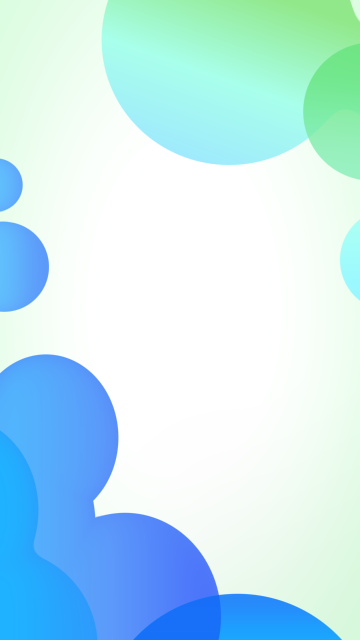
Reproduce this background procedurally as a Shadertoy shader.

```glsl
// Soft green and blue liquid blobs framing a pale, glowing portrait background.

const vec2 CANVAS = vec2(9.0, 16.0);

// Approximate signed distance to an axis-aligned ellipse.
float ellipse(vec2 p, vec2 center, vec2 radii) {
    vec2 q = (p - center) / radii;
    float k = length(q);
    return k * (k - 1.0) / max(length(q / radii), 1e-4);
}

float circle(vec2 p, vec2 center, float radius) {
    return length(p - center) - radius;
}

// Union with a rounded neck of the given width.
float smoothUnion(float a, float b, float width) {
    float h = max(width - abs(a - b), 0.0) / width;
    return min(a, b) - 0.25 * h * h * width;
}

// Three-stop gradient, t from 0 to 1.
vec3 ramp(vec3 a, vec3 b, vec3 c, float t) {
    t = clamp(t, 0.0, 1.0) * 2.0;
    return mix(mix(a, b, min(t, 1.0)), c, max(t - 1.0, 0.0));
}

// Antialiased layer drawn over the base.
vec3 paint(vec3 base, vec3 color, float dist, float alpha, float pixel) {
    return mix(base, color, alpha * smoothstep(0.75 * pixel, -0.75 * pixel, dist));
}

// Tint that grows towards the rim of a shape.
vec3 rim(vec3 color, vec3 edgeColor, float dist, float depth) {
    return mix(color, edgeColor, 0.5 * exp(min(dist, 0.0) / depth));
}

vec3 background(vec2 p) {
    vec2 q = (p - vec2(4.6, 8.3)) / vec2(5.2, 9.4);
    float edge = smoothstep(0.35, 1.35, length(q));
    vec3 color = mix(vec3(1.0), vec3(0.85, 0.99, 0.87), edge);
    float shade = smoothstep(7.0, 1.0, p.y) * smoothstep(2.0, 6.0, p.x);
    return color - 0.018 * shade;
}

vec3 greenBlobs(vec3 color, vec2 p, float pixel) {
    // Wide drop with a lobe at the right edge
    float drop = ellipse(p, vec2(5.73, 15.0), vec2(3.19, 3.125));
    drop = smoothUnion(drop, circle(p, vec2(9.79, 14.12), 1.25), 0.8);
    float slope = (16.0 - p.y) - 0.35 * (p.x - 2.8);
    vec3 mint = ramp(vec3(0.57, 0.91, 0.54), vec3(0.66, 1.0, 0.92),
                     vec3(0.62, 0.91, 1.0), (slope + 1.5) / 5.0);
    color = paint(color, mint, drop, 1.0, pixel);

    // Overlapping translucent disc
    float disc = circle(p, vec2(9.31, 13.21), 1.73);
    vec3 leaf = mix(vec3(0.51, 0.93, 0.71), vec3(0.40, 0.89, 0.49),
                    smoothstep(11.6, 14.4, p.y));
    color = paint(color, leaf, disc, 0.78, pixel);

    // Small aqua disc
    float aqua = circle(p, vec2(9.79, 9.5), 1.29);
    vec3 aquaColor = mix(vec3(0.60, 0.97, 1.0), vec3(0.66, 1.0, 0.96),
                         smoothstep(8.5, 10.5, p.y));
    return paint(color, aquaColor, aqua, 1.0, pixel);
}

vec3 blueBlobs(vec3 color, vec2 p, float pixel) {
    const vec3 SKY = vec3(0.32, 0.71, 0.99);
    const vec3 AZURE = vec3(0.36, 0.60, 0.98);
    const vec3 INDIGO = vec3(0.29, 0.44, 0.98);

    // Two-lobed blob at the left edge
    float bean = smoothUnion(circle(p, vec2(0.10, 9.33), 1.125),
                             circle(p, vec2(-0.10, 11.375), 0.667), 0.35);
    vec3 beanColor = mix(vec3(0.38, 0.76, 0.99), AZURE, smoothstep(-0.2, 1.3, p.x));
    color = paint(color, rim(beanColor, AZURE, bean, 0.2), bean, 1.0, pixel);

    // Large wave rising from the bottom
    float wave = smoothUnion(ellipse(p, vec2(1.15, 5.06), vec2(1.81, 2.08)),
                             ellipse(p, vec2(3.125, 0.58), vec2(2.4, 2.6)), 0.5);
    wave = min(wave, ellipse(p, vec2(0.42, 2.67), vec2(1.98, 3.1)));
    vec3 waveColor = ramp(SKY, AZURE, INDIGO, (p.x - 0.4) / 4.8);
    color = paint(color, rim(waveColor, vec3(0.33, 0.52, 0.97), wave, 0.3),
                  wave, 1.0, pixel);

    // Bottom dome, darker where it crosses the wave
    float dome = circle(p, vec2(5.94, -2.375), 3.53);
    vec3 domeColor = mix(vec3(0.10, 0.66, 1.0), vec3(0.16, 0.53, 0.98),
                         smoothstep(-0.2, 1.2, p.y));
    color = paint(color, domeColor, dome, 1.0, pixel);
    color = paint(color, vec3(0.09, 0.42, 0.97), max(dome, wave), 0.9, pixel);

    // Bright corner blob in front
    float corner = smoothUnion(ellipse(p, vec2(-1.04, 3.25), vec2(2.0, 2.33)),
                               circle(p, vec2(0.0, -0.15), 2.44), 0.4);
    vec3 cornerColor = mix(vec3(0.12, 0.70, 1.0), vec3(0.17, 0.62, 0.99),
                           smoothstep(0.0, 2.4, p.x));
    return paint(color, rim(cornerColor, vec3(0.19, 0.59, 0.98), corner, 0.3),
                 corner, 1.0, pixel);
}

void mainImage(out vec4 fragColor, in vec2 fragCoord) {
    vec2 p = fragCoord / iResolution.xy * CANVAS;
    float pixel = CANVAS.x / iResolution.x;
    vec3 color = background(p);
    color = greenBlobs(color, p, pixel);
    color = blueBlobs(color, p, pixel);
    fragColor = vec4(color, 1.0);
}
```
